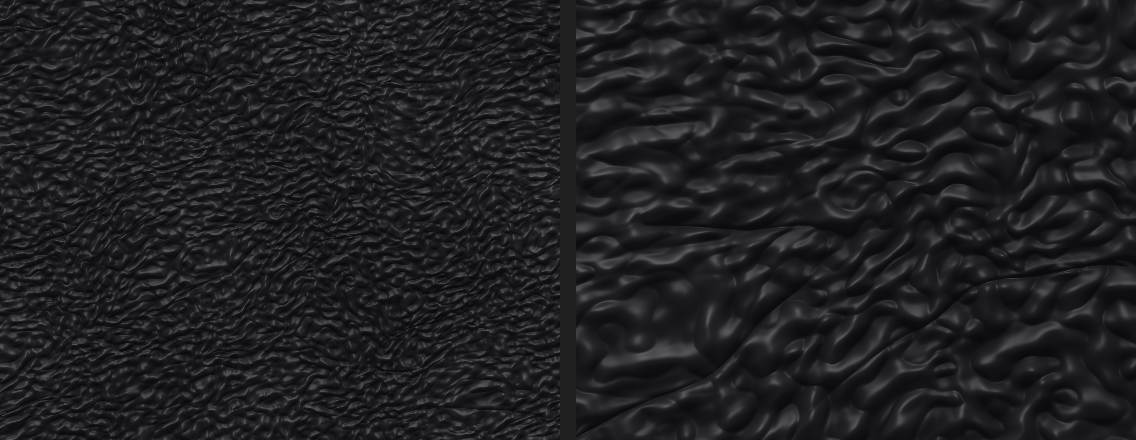
Left: the whole. Right: its middle third, enlarged.
This texture is drawn by a Shadertoy shader. Its source:

```glsl
// Black embossed leather: wormy pebbles parted by narrow valleys and long creases.
// A height field of folded gradient noise is warped along a slanted grain,
// then lit from above with soft diffuse light and a satin highlight.

const float GRAIN_ANGLE = 0.32;              // slant of the grain, radians
const vec2  PEBBLE_FREQ = vec2(33.0, 42.0);  // cells per canvas height
const vec2  STREAK_FREQ = vec2(17.0, 43.0);  // stretched pebbles
const vec2  LUMP_FREQ   = vec2(44.0, 58.0);  // small lumps on the pebbles
const vec2  CREASE_FREQ = vec2(3.5, 10.0);   // long folds
const float PILLOW      = 4.0;               // steepness of pebble flanks
const float LUMP_HEIGHT = 0.85;
const float CREASE_DEPTH = 0.42;
const float RELIEF      = 0.011;             // height scale of the emboss
const float SAMPLE_STEP = 0.002;             // slope sampling distance
const vec3  LIGHT_DIR   = vec3(-0.10, 0.76, 0.63);
const float AMBIENT     = 0.062;
const float DIFFUSE     = 0.085;
const float GLOSS       = 0.20;
const float GLOSS_POWER = 24.0;
const vec3  TINT        = vec3(-0.003, -0.005, 0.012);

// Unit gradient at a lattice point, from an integer hash
vec2 latticeGradient(vec2 cell) {
    uvec2 k = uvec2(ivec2(cell));
    uint h = k.x * 1597334677u ^ k.y * 3812015801u;
    h = (h ^ (h >> 15)) * 2246822519u;
    h = (h ^ (h >> 13)) * 3266489917u;
    h ^= h >> 16;
    float angle = float(h & 65535u) * 6.2831853 / 65536.0;
    return vec2(cos(angle), sin(angle));
}

float gradientNoise(vec2 p) {
    vec2 i = floor(p), f = p - i;
    vec2 u = f * f * f * (f * (f * 6.0 - 15.0) + 10.0);
    vec2 e = vec2(1.0, 0.0);
    float a = dot(latticeGradient(i), f);
    float b = dot(latticeGradient(i + e.xy), f - e.xy);
    float c = dot(latticeGradient(i + e.yx), f - e.yx);
    float d = dot(latticeGradient(i + e.xx), f - e.xx);
    return mix(mix(a, b, u.x), mix(c, d, u.x), u.y);
}

// Rounded bumps with narrow valleys where the noise crosses zero
float pebbles(vec2 p) {
    float n = gradientNoise(p);
    return 1.0 - exp(-PILLOW * sqrt(n * n + 0.002));
}

// Bend the surface, then turn it along the grain
vec2 grainSpace(vec2 p) {
    p += 0.035 * vec2(gradientNoise(p * 4.0 + 7.3), gradientNoise(p * 4.0 + 31.7));
    p += 0.012 * vec2(gradientNoise(p * 15.0 + 53.1), gradientNoise(p * 15.0 + 91.9));
    float c = cos(GRAIN_ANGLE), s = sin(GRAIN_ANGLE);
    return vec2(c * p.x + s * p.y, c * p.y - s * p.x);
}

float leatherHeight(vec2 p) {
    vec2 q = grainSpace(p);
    float streaky = smoothstep(-0.15, 0.35, gradientNoise(p * 2.6 + 12.4));
    float body = mix(pebbles(q * PEBBLE_FREQ), pebbles(q * STREAK_FREQ + 17.2), streaky);
    float lumps = gradientNoise(q * LUMP_FREQ + 140.6);

    // Long folds fade in and out along their length
    float fold = exp(-34.0 * abs(gradientNoise(q * CREASE_FREQ + 63.5)));
    float foldMask = smoothstep(-0.10, 0.25, gradientNoise(p * 5.0 + 81.2));
    return 0.62 * body + LUMP_HEIGHT * lumps - CREASE_DEPTH * fold * foldMask;
}

void mainImage(out vec4 fragColor, in vec2 fragCoord) {
    vec2 p = fragCoord / iResolution.y;

    // Surface normal from height differences
    float height = leatherHeight(p);
    vec2 slope = vec2(leatherHeight(p + vec2(SAMPLE_STEP, 0.0)),
                      leatherHeight(p + vec2(0.0, SAMPLE_STEP))) - height;
    vec3 normal = normalize(vec3(-slope * RELIEF / SAMPLE_STEP, 1.0));

    // Overhead light, dim valleys, shine on the crests
    vec3 light = normalize(LIGHT_DIR);
    vec3 halfway = normalize(light + vec3(0.0, 0.0, 1.0));
    float crest = smoothstep(-0.25, 0.65, height);
    float diffuse = max(dot(normal, light), 0.0);
    float shine = pow(max(dot(normal, halfway), 0.0), GLOSS_POWER);
    float tone = (AMBIENT + DIFFUSE * diffuse) * mix(0.78, 1.08, crest);
    tone += GLOSS * shine * mix(0.2, 1.0, crest);

    // Broad uneven sheen
    tone *= 1.0 + 0.25 * gradientNoise(p * 2.2 + 44.8);
    fragColor = vec4(tone + TINT, 1.0);
}
```
